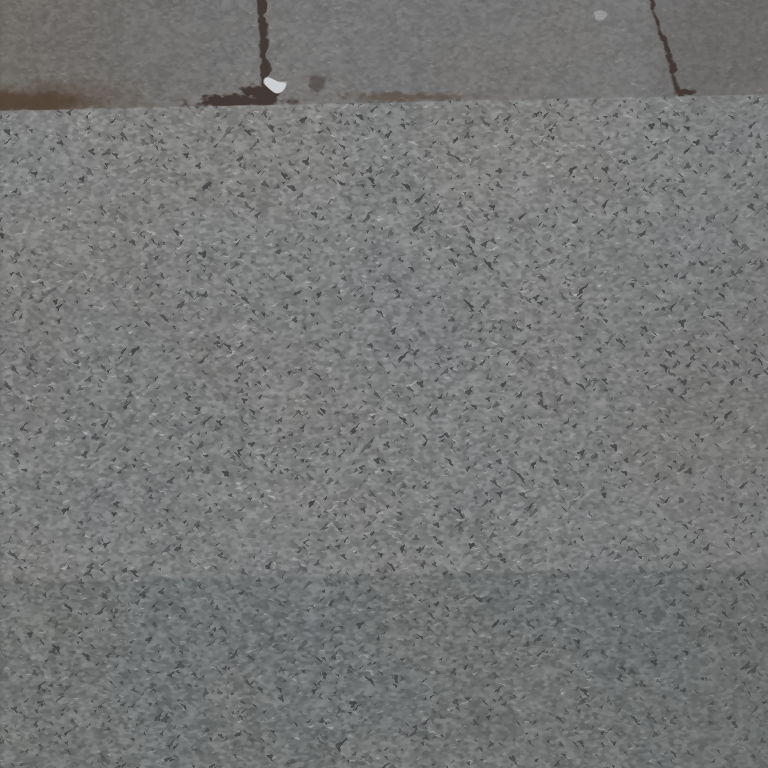
Write a Shadertoy shader that draws this texture.

```glsl
#define GRANITE vec3(0.486, 0.491, 0.488)
#define LOWER_STEP vec3(0.440, 0.451, 0.449)
#define PAVING vec3(0.456, 0.454, 0.454)
#define JOINT_DARK vec3(0.235, 0.195, 0.180)
#define RUST vec3(0.315, 0.250, 0.195)
#define LITTER vec3(0.80, 0.81, 0.82)
#define SPECK_DARK vec3(0.235, 0.240, 0.245)
#define GRAIN_CELLS 240.0
#define GRAIN_AMOUNT 0.128
#define SPECK_CELLS 95.0
#define GROOVES 92.0
#define GROOVE_DEPTH 0.011

vec3 hash3(vec2 p) {
    vec3 q = fract(p.xyx * vec3(0.1031, 0.1030, 0.0973));
    q += dot(q, q.yxz + 33.33);
    return fract((q.xxy + q.yzz) * q.zyx);
}

// Smooth cellular shade, about -0.5 to 0.5
float cellShade(vec2 p) {
    vec2 cell = floor(p);
    float total = 0.0, weight = 0.0;
    for (int j = -1; j <= 1; j++)
    for (int i = -1; i <= 1; i++) {
        vec2 id = cell + vec2(i, j);
        vec3 h = hash3(id);
        vec2 d = p - id - h.xy;
        float w = exp(-5.0 * dot(d, d));
        total += w * (h.z - 0.5);
        weight += w;
    }
    return total / weight;
}

// Scattered uneven flecks, mostly small; only some cells hold one
float flecks(vec2 p, float chance, float size, float blur) {
    vec2 cell = floor(p);
    float cover = 0.0;
    for (int j = -1; j <= 1; j++)
    for (int i = -1; i <= 1; i++) {
        vec2 id = cell + vec2(i, j);
        vec3 h = hash3(id + 71.0);
        vec3 k = hash3(id + 317.0);
        vec2 d = p - id - h.xy;
        d += (k.z - 0.5) * 1.2 * d.yx;
        float radius = size * mix(0.4, 1.0, k.x * k.x * k.x);
        radius *= 1.0 + 0.35 * sin(3.0 * atan(d.y, d.x + 1e-4) + 6.28 * k.y);
        float disc = 1.0 - smoothstep(radius - blur, radius + blur, length(d));
        cover = max(cover, disc * step(h.z, chance) * mix(0.3, 1.0, k.y));
    }
    return cover;
}

// Broad tonal drift from layered sines
float drift(vec2 p) {
    float sum = 0.0, amp = 0.5;
    for (int i = 0; i < 4; i++) {
        sum += amp * sin(p.x + 1.7 * sin(p.y * 0.8 + float(i))) * cos(p.y * 1.1 + sin(p.x));
        p = mat2(1.6, 1.2, -1.2, 1.6) * p + 3.1;
        amp *= 0.55;
    }
    return sum;
}

float blot(vec2 uv, vec2 center, vec2 radii, float softness, float ragged) {
    float d = length((uv - center) / radii) + ragged;
    return 1.0 - smoothstep(1.0 - softness, 1.0 + softness, d);
}

void mainImage(out vec4 fragColor, in vec2 fragCoord) {
    vec2 uv = fragCoord / iResolution.xy;
    float px = 1.0 / iResolution.y;
    float broad = drift(uv * 5.0);
    float rough = cellShade(uv * 75.0);

    // Three levels divided by two slightly tilted edges
    float upperEdge = uv.y - 0.856 - 0.021 * uv.x - 0.001 * rough;
    float lowerEdge = uv.y - 0.240 - 0.018 * uv.x - 0.003 * rough;
    float paving = smoothstep(-px, px, upperEdge);
    float tread = smoothstep(-0.004, 0.004, lowerEdge);
    vec3 color = mix(LOWER_STEP, GRANITE, tread);
    color += 0.014 * smoothstep(0.55, 0.80, uv.y) * (1.0 - paving);
    color -= 0.035 * exp(-pow(lowerEdge / 0.005, 2.0)) * (0.7 + rough);
    color = mix(color, PAVING, paving);

    // Slab tones, warm patches and darker sides
    color -= paving * vec3(0.022, 0.030, 0.042) * (1.0 - smoothstep(0.05, 0.36, uv.x));
    color -= paving * vec3(0.038, 0.042, 0.046) * smoothstep(0.82, 0.90, uv.x);
    color += 0.012 * broad + vec3(0.006, 0.002, -0.008) * drift(uv.yx * 7.0 + 4.0);
    color -= 0.022 * smoothstep(0.65, 1.05, uv.x) * (1.0 - paving);

    // Mineral grain, drawn out sideways, and worn grooves
    float grain = cellShade(uv * GRAIN_CELLS * vec2(0.75, 1.1));
    float coarse = mix(1.0, 0.5, paving) * mix(1.0, 0.75, smoothstep(0.7, 1.0, uv.x));
    color += GRAIN_AMOUNT * coarse * (grain + 0.35 * rough);
    float band = smoothstep(0.36, 0.48, uv.y) * (1.0 - smoothstep(0.60, 0.70, uv.y));
    float worn = smoothstep(-0.4, 0.4, broad + rough);
    color += GROOVE_DEPTH * band * worn * sin(6.2832 * GROOVES * (uv.y + 0.006 * uv.x) + 2.0 * rough);

    // Dark and pale flecks, denser in places
    float blur = 0.7 * SPECK_CELLS * px;
    vec2 bent = uv * SPECK_CELLS + 0.35 * vec2(grain, rough);
    float dark = flecks(bent, 0.42 + 0.15 * broad, 0.36, blur);
    float pale = flecks(bent * vec2(0.8, 1.6) + 19.0, 0.22, 0.30, blur);
    color = mix(color, SPECK_DARK, dark * mix(0.85, 0.15, paving));
    color += 0.12 * pale * coarse;

    // Rust stains and damp dirt gathered above the edge
    float ragged = 0.8 * rough + 0.5 * grain;
    float rust = 0.75 * blot(uv, vec2(0.01, 0.867), vec2(0.095, 0.012), 0.6, 0.4 * ragged);
    rust += 0.30 * blot(uv, vec2(0.07, 0.875), vec2(0.10, 0.020), 0.5, 0.3 * ragged);
    rust += 0.5 * blot(uv, vec2(0.54, 0.874), vec2(0.07, 0.006), 0.6, ragged);
    color = mix(color, RUST, min(rust, 0.85) * paving);
    float dirt = blot(uv, vec2(0.312, 0.867), vec2(0.062, 0.010), 0.25, ragged);
    dirt = max(dirt, blot(uv, vec2(0.342, 0.876), vec2(0.026, 0.016), 0.25, ragged));
    dirt = max(dirt, 0.5 * blot(uv, vec2(0.414, 0.890), vec2(0.011, 0.008), 0.4, ragged));
    dirt = max(dirt, blot(uv, vec2(0.893, 0.880), vec2(0.012, 0.004), 0.3, ragged));

    // Two leaning joints between the slabs
    for (int i = 0; i < 2; i++) {
        float k = float(i);
        float axis = mix(0.348, 0.888, k) - mix(0.07, 0.31, k) * (uv.y - 0.870);
        float halfWidth = mix(0.0042, 0.0023, k) + mix(0.009, 0.002, k) * rough;
        float off = abs(uv.x - axis - 0.005 * rough) - halfWidth - 0.004 * grain;
        dirt = max(dirt, 1.0 - smoothstep(-0.0015, 0.0015 + px, off));
    }
    color = mix(color, JOINT_DARK, 0.88 * dirt * paving);

    // Pale scraps
    float scrap = blot(uv, vec2(0.358, 0.890 - 0.004 * sin(uv.x * 160.0)), vec2(0.015, 0.008), 0.15, 0.2 * rough);
    scrap = max(scrap, 0.4 * blot(uv, vec2(0.781, 0.981), vec2(0.008, 0.006), 0.3, ragged));
    color = mix(color, LITTER, scrap);

    fragColor = vec4(clamp(color, 0.0, 1.0), 1.0);
}
```
